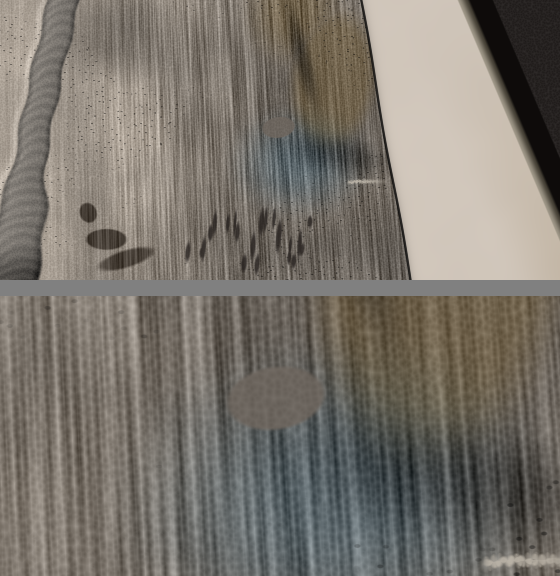
Top, the full canvas; bottom, a detail of the centre.
Write a Shadertoy shader that draws this texture.

```glsl
// Brushed steel plate with a weld bead and stains, lying on pale paper beside a dark frame.

float hash(vec2 p) {
    p = fract(p * vec2(0.1031, 0.1137));
    p += dot(p, p.yx + 33.33);
    return fract((p.x + p.y) * p.x * 17.3);
}

// Cellular noise: distance to the nearest jittered point.
float cellular(vec2 p) {
    vec2 cell = floor(p), f = p - cell;
    float nearest = 2.0;
    for (int j = -1; j <= 1; j++)
        for (int i = -1; i <= 1; i++) {
            vec2 o = vec2(i, j), id = cell + o;
            vec2 jitter = vec2(hash(id + 7.0), hash(id + 91.0));
            nearest = min(nearest, length(o + jitter - f));
        }
    return nearest;
}

mat2 rotation(float a) {
    return mat2(cos(a), -sin(a), sin(a), cos(a));
}

// Cloudy variation, roughly -1 to 1.
float layeredSines(vec2 p) {
    float sum = 0.0, gain = 0.5;
    for (int i = 0; i < 5; i++) {
        sum += gain * sin(p.x + 1.6 * sin(p.y + sum));
        p = rotation(1.1) * p * 1.8 + 2.3;
        gain *= 0.62;
    }
    return sum;
}

// Filled rotated ellipse; soft is the edge width relative to the radius.
float blob(vec2 p, vec2 centre, vec2 radius, float angle, float soft) {
    float d = length(rotation(angle) * (p - centre) / radius);
    return 1.0 - smoothstep(1.0 - soft, 1.0 + soft, d);
}

float brushing(vec2 p) {
    float across = p.x + 0.06 * p.x * p.y;
    float fine = cellular(vec2(across * 125.0, p.y * 3.0)) - 0.5;
    float broad = cellular(vec2(across * 48.0, p.y * 1.3 + 9.0)) - 0.5;
    return 0.65 * fine + 0.45 * broad;
}

// Thin dark vertical drips scattered near the lower edge.
float drips(vec2 p) {
    float ink = 0.0;
    for (int i = 0; i < 22; i++) {
        float k = float(i);
        vec2 centre = vec2(0.66 + 0.52 * hash(vec2(k, 3.0)), 0.04 + 0.22 * hash(vec2(k, 8.0)));
        vec2 radius = vec2(0.004 + 0.006 * hash(vec2(k, 5.0)), 0.012 + 0.036 * hash(vec2(k, 2.0)));
        ink = max(ink, blob(p, centre, radius, -0.08, 0.45));
    }
    return ink;
}

vec3 weldBead(vec3 base, vec2 p, float grain) {
    float width = 0.058 + 0.03 * smoothstep(0.42, 0.25, p.y);
    float centre = 0.05 + 0.1 * p.y + 0.08 * p.y * p.y + 0.006 * sin(p.y * 31.0);
    float d = (p.x - centre) / width;
    float ripple = sin(p.y * 150.0 - d * 3.0 + 5.0 * d * d + 2.0 * layeredSines(p * 9.0));
    float tone = 0.47 + 0.028 * ripple - 0.06 * d + 0.09 * grain;
    tone -= 0.13 * smoothstep(0.6, 1.0, abs(d)) + 0.18 * smoothstep(0.15, 0.0, p.y);
    base += 0.1 * exp(-pow((d + 1.2) * 5.0, 2.0));
    return mix(base, tone * vec3(1.04, 1.0, 0.95), smoothstep(1.08, 0.9, abs(d)));
}

vec3 plate(vec2 p) {
    float streak = brushing(p);
    float grain = cellular(p * 130.0) - 0.5;
    float cloud = layeredSines(p * vec2(5.0, 7.0) + 1.0);
    float brushed = smoothstep(0.2, 0.6, p.x);

    float tone = mix(0.635, 0.455, smoothstep(0.4, 1.05, p.x)) + 0.05 * cloud;
    tone -= 0.06 * smoothstep(0.35, 0.0, p.y) * brushed;
    tone -= 0.13 * blob(p, vec2(0.43, 0.87), vec2(0.17, 0.12), 0.2, 0.8);
    tone -= 0.07 * blob(p, vec2(0.64, 0.64), vec2(0.09, 0.14), 0.3, 0.8);
    tone -= 0.07 * blob(p, vec2(0.29, 0.5), vec2(0.09, 0.6), 0.1, 0.7);
    vec3 color = tone * vec3(1.06, 1.0, 0.93);

    // Heat tints and the dark gap between them
    float tan1 = blob(p, vec2(1.19, 0.72), vec2(0.14, 0.23), -0.1, 0.25);
    float tan2 = blob(p, vec2(1.05, 0.96), vec2(0.13, 0.14), 0.0, 0.7);
    color = mix(color, vec3(0.47, 0.41, 0.31), 0.8 * max(tan1, tan2));
    color *= 1.0 - 0.4 * blob(p, vec2(1.08, 0.79), vec2(0.025, 0.14), 0.25, 0.8);
    color += vec3(-0.08, -0.01, 0.04) * blob(p, vec2(1.07, 0.42), vec2(0.17, 0.13), 0.0, 0.8);
    color *= 1.0 - 0.3 * blob(p, vec2(1.24, 0.44), vec2(0.15, 0.05), -0.2, 0.8);

    // Brushed lines, grit and broken dark flecks
    color += streak * mix(0.14, 0.42, brushed) * (1.0 - 0.45 * tan1) + 0.1 * grain;
    float fleck = cellular(p * vec2(28.0, 45.0) + 0.03 * cloud);
    color *= 1.0 - 0.4 * smoothstep(0.14, 0.06, fleck) * smoothstep(0.0, 0.5, cloud);
    color = weldBead(color, p, grain);

    // Smooth thumb mark, dark ovals and drips
    float thumb = blob(p, vec2(0.995, 0.545), vec2(0.058, 0.037), 0.15, 0.08);
    color = mix(color, vec3(0.43, 0.4, 0.37) + 0.04 * grain, 0.9 * thumb);
    float oval = blob(p, vec2(0.38, 0.145), vec2(0.072, 0.037), 0.0, 0.1);
    oval = max(oval, blob(p, vec2(0.315, 0.24), vec2(0.03, 0.036), 0.4, 0.15));
    oval = max(oval, blob(p, vec2(0.45, 0.075), vec2(0.1, 0.03), 0.3, 0.2));
    color = mix(color, vec3(0.25, 0.22, 0.19) + 0.35 * streak, 0.8 * oval);
    color = mix(color, vec3(0.15, 0.13, 0.12), 0.8 * drips(p + 0.003 * cloud));

    // Pale curved scrape
    float bend = p.y - 0.352 + 2.0 * pow(max(1.29 - p.x, 0.0), 2.0);
    float scrape = smoothstep(0.013, 0.004, abs(bend) + 0.008 * (grain + 0.5));
    scrape *= smoothstep(1.235, 1.25, p.x) * smoothstep(1.4, 1.3, p.x);
    return mix(color, vec3(0.76, 0.73, 0.68), 0.85 * scrape);
}

vec3 darkFrame(float depth, vec2 p, float px) {
    vec3 rim = mix(vec3(0.62, 0.59, 0.53), vec3(0.25, 0.23, 0.19), smoothstep(0.0, 0.035, depth));
    vec3 color = mix(rim, vec3(0.055, 0.045, 0.04), smoothstep(0.03, 0.042, depth));
    vec3 top = vec3(0.15, 0.135, 0.13) + 0.06 * (cellular(p * 120.0) - 0.5);
    return mix(color, top, smoothstep(-px, px, depth - 0.115));
}

void mainImage(out vec4 fragColor, in vec2 fragCoord) {
    vec2 p = fragCoord / iResolution.y;
    float px = 1.0 / iResolution.y;
    float plateEdge = p.x - 1.466 + 0.177 * p.y - 0.003 * sin(p.y * 9.0);
    float frameDepth = 0.92 * (p.x - 1.635 - 0.424 * (1.0 - p.y));

    vec3 paper = vec3(0.82, 0.78, 0.735) + 0.012 * layeredSines(p * 3.0);
    paper -= vec3(0.06, 0.07, 0.09) * smoothstep(-0.25, 0.0, frameDepth) * (1.0 - p.y);
    paper *= 1.0 - 0.2 * exp(-max(plateEdge, 0.0) * 90.0);

    vec3 color = mix(plate(p), paper, smoothstep(-px, px, plateEdge));
    color *= 1.0 - 0.75 * smoothstep(0.003 + px, 0.002, abs(plateEdge));
    color = mix(color, darkFrame(frameDepth, p, px), smoothstep(-px, px, frameDepth));
    fragColor = vec4(clamp(color, 0.0, 1.0), 1.0);
}
```
